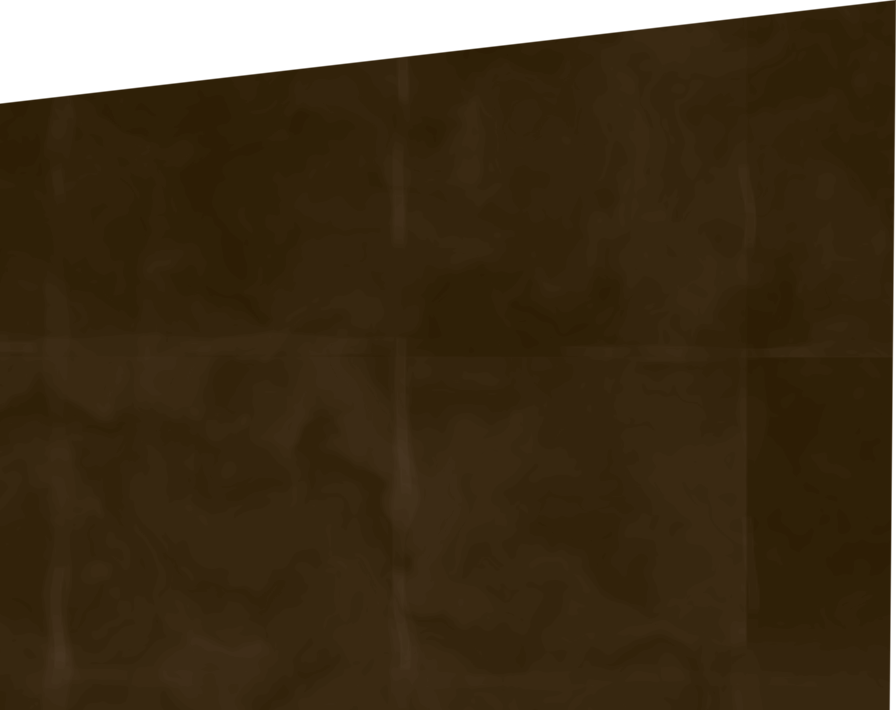
A Shadertoy shader for this texture:

```glsl
float hash(vec2 p) {
    return fract(sin(dot(p, vec2(127.1, 311.7))) * 43758.5453);
}

float noise(vec2 p) {
    vec2 cell = floor(p), f = fract(p);
    f = f * f * (3.0 - 2.0 * f);
    return mix(mix(hash(cell), hash(cell + vec2(1, 0)), f.x),
               mix(hash(cell + vec2(0, 1)), hash(cell + vec2(1, 1)), f.x), f.y);
}

float fbm(vec2 p) {
    float sum = 0.0, amp = 0.53;
    for (int i = 0; i < 4; i++) {
        sum += amp * noise(p);
        p = mat2(0.8, 0.6, -0.6, 0.8) * p * 2.03 + 17.3;
        amp *= 0.5;
    }
    return sum;
}

// Ragged pale joint with a few brighter slivers along its length
float joint(float across, float along, float seed) {
    float wobble = 0.016 * (noise(vec2(along * 13.0, seed)) - 0.5);
    float width = 0.007 + 0.018 * noise(vec2(along * 17.0, seed + 5.0));
    float d = abs(across + wobble);
    float band = 1.0 - smoothstep(width * 0.6, width, d);
    float strength = smoothstep(0.15, 0.75, noise(vec2(along * 7.0, seed + 9.0)));
    float sliver = smoothstep(0.68, 0.78, noise(vec2(along * 12.0, seed + 13.0)))
                 * (1.0 - smoothstep(0.005, 0.009, d));
    return 0.17 * band * strength + 0.2 * sliver;
}

void mainImage(out vec4 fragColor, in vec2 fragCoord) {
    vec2 uv = fragCoord / iResolution.xy;
    vec2 p = fragCoord / iResolution.y;
    float pixel = 1.0 / iResolution.y;

    // Curled blotches from warped noise
    vec2 warp = vec2(fbm(p * 7.0 + 3.1), fbm(p * 7.0 + 41.7)) - 0.5;
    float blotch = fbm(p * 8.0 + warp * 3.2 + 11.0) - 0.5;

    // Base tone of the slabs
    float upper = smoothstep(-pixel, pixel, uv.y - 0.497);
    float right = smoothstep(-pixel, pixel, uv.x - 0.833);
    float tone = mix(0.43, 0.25, upper);
    tone -= 0.33 * right * (1.0 - upper) * smoothstep(0.02, 0.2, uv.y + 0.3 * blotch);
    tone += 0.12 * upper * (1.0 - right) * smoothstep(0.7, 0.79, uv.x + 0.08 * blotch);
    tone -= 0.07 * (1.0 - smoothstep(0.04, 0.065, uv.x));
    tone += blotch * mix(0.8, 0.4, right * (1.0 - upper));

    // Joints between slabs
    for (int i = 0; i < 3; i++) {
        float k = float(i);
        tone += joint(p.x - 0.082 - 0.486 * k, p.y, 20.0 + 31.0 * k);
    }
    tone += joint(p.y - 0.508, p.x * 0.6, 7.0) * mix(0.4, 1.0, upper);
    tone += 0.4 * joint(p.y - 0.045, p.x * 0.6, 63.0);

    // Flat steps of tone with smoothed borders
    float steps = clamp(tone, 0.0, 1.0) * 10.0;
    float soft = clamp(fwidth(steps), 0.02, 1.0);
    float level = (floor(steps) + smoothstep(1.0 - soft, 1.0, fract(steps))) / 10.0;
    vec3 brown = mix(vec3(0.176, 0.115, 0.018), vec3(0.275, 0.205, 0.125), level);

    // White outside the slanted top and the leaning right side
    float top = uv.y - mix(0.854, 1.0, uv.x);
    float side = (uv.x - mix(0.993, 1.0, uv.y)) * iResolution.x / iResolution.y;
    float outside = smoothstep(-pixel, pixel, max(top, side));
    fragColor = vec4(mix(brown, vec3(1.0), outside), 1.0);
}
```
